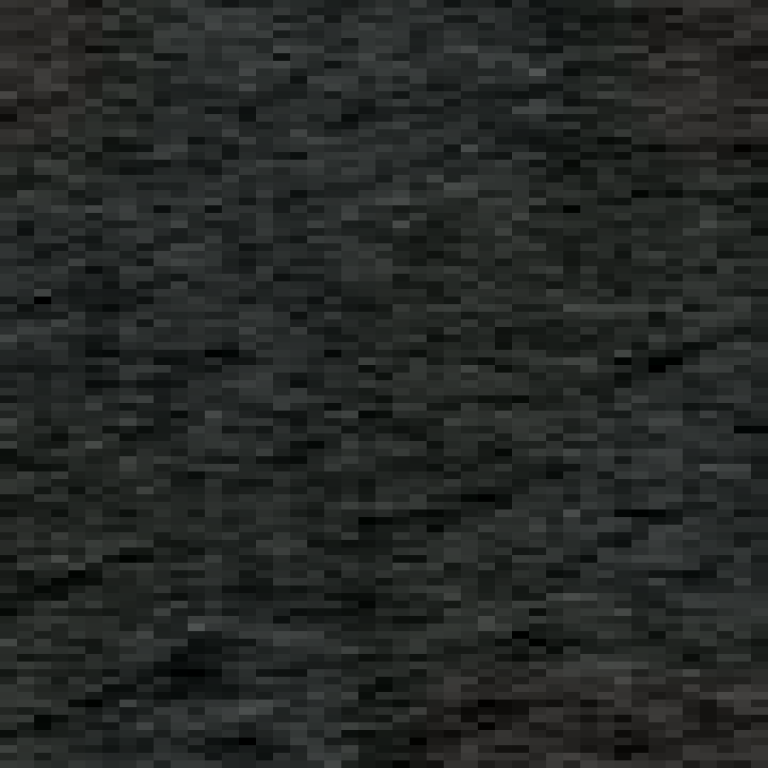
Give the GLSL for this texture, as a Shadertoy shader.

```glsl
// Dark grey-green mosaic of flat, wide cells with horizontal runs and black slanting creases.
#define GRID vec2(45.0, 101.0)        // columns and rows of cells
#define BASE_TONE 0.157
#define GRAIN_CONTRAST 0.070          // change from cell to cell
#define RUN_CONTRAST 0.150            // change between horizontal runs
#define BROAD_CONTRAST 0.045          // change across the canvas
#define CREASE_DEPTH 0.085
#define CREASE_SLOPE 0.42
#define GREEN_TINT vec3(-0.008, 0.006, -0.006)
#define BROWN_TINT vec3(0.004, 0.000, -0.008)
#define BLUE_TINT vec3(-0.009, 0.005, 0.002)

float hash(vec2 p) {
    return fract(sin(dot(p, vec2(127.1, 311.7))) * 43758.5453);
}

float valueNoise(vec2 p) {
    vec2 i = floor(p), f = fract(p);
    f = f * f * (3.0 - 2.0 * f);
    float low = mix(hash(i), hash(i + vec2(1.0, 0.0)), f.x);
    float high = mix(hash(i + vec2(0.0, 1.0)), hash(i + vec2(1.0, 1.0)), f.x);
    return mix(low, high, f.y);
}

// Bell-shaped random value around zero
float grain(vec2 cell) {
    return hash(cell + 3.7) + hash(cell + 61.3) + hash(cell + 137.9) - 1.5;
}

// Thin dark bands, partly level and partly rising to the right
float creases(vec2 pos) {
    float rise = pos.y - CREASE_SLOPE * pos.x;
    float slanted = valueNoise(vec2(pos.x * 5.0, rise * 24.0) + 17.0);
    float level = valueNoise(vec2(pos.x * 6.0, pos.y * 48.0) + 83.0);
    return max(smoothstep(0.74, 0.92, slanted), 0.8 * smoothstep(0.80, 0.95, level));
}

vec3 cellColor(vec2 cell) {
    vec2 pos = (cell + 0.5) / GRID;

    // Brightness from grain, runs and broad patches
    float tone = BASE_TONE + GRAIN_CONTRAST * grain(cell);
    tone += RUN_CONTRAST * (valueNoise(cell * vec2(0.42, 0.85) + 29.0) - 0.5);
    tone += BROAD_CONTRAST * (valueNoise(pos * 4.0 + 7.0) - 0.5);
    tone -= CREASE_DEPTH * creases(pos);
    tone += 0.13 * smoothstep(0.985, 1.0, hash(cell + 211.0));

    // Faint hue patches
    float hue = valueNoise(pos * 3.2 + 41.0);
    vec3 tint = mix(BLUE_TINT, GREEN_TINT, smoothstep(0.25, 0.45, hue));
    tint = mix(tint, BROWN_TINT, smoothstep(0.55, 0.70, hue));
    return clamp(vec3(tone) + tint, 0.0, 1.0);
}

void mainImage(out vec4 fragColor, in vec2 fragCoord) {
    vec2 grid = fragCoord / iResolution.xy * GRID - 0.5;
    vec2 cell = floor(grid);

    // Blend neighbouring cells over about one pixel at their borders
    vec2 pixel = GRID / iResolution.xy;
    vec2 edge = clamp((fract(grid) - 0.5) / pixel + 0.5, 0.0, 1.0);
    vec3 bottom = mix(cellColor(cell), cellColor(cell + vec2(1.0, 0.0)), edge.x);
    vec3 top = mix(cellColor(cell + vec2(0.0, 1.0)), cellColor(cell + vec2(1.0, 1.0)), edge.x);
    fragColor = vec4(mix(bottom, top, edge.y), 1.0);
}
```
